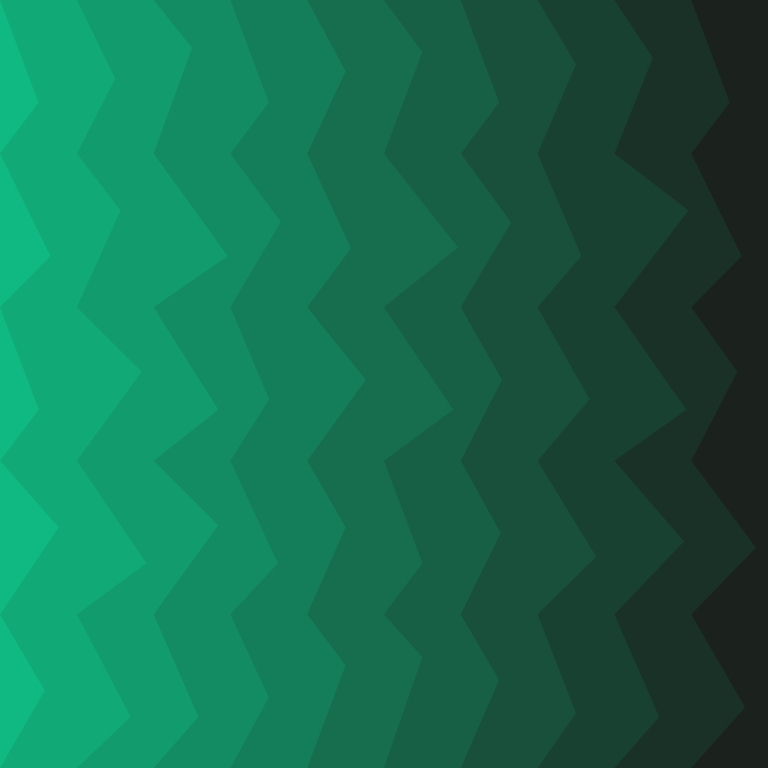
Write a WebGL 2 fragment shader that draws this background.

```glsl
#version 300 es
precision highp float;

// Ten zigzag edges cut the canvas into flat bands, from emerald to near black.
// Each grid cell holds one tooth: its edge starts and ends on the left side
// of the cell, and a wave along the row sets how far and how low its tip lies.

uniform vec2 u_resolution;
out vec4 fragColor;

const float COLUMNS = 10.0;
const int ROWS = 5;
const vec3 EMERALD = vec3(0.063, 0.725, 0.506);
const vec3 NIGHT = vec3(0.106, 0.135, 0.116);

// Limits of the tooth tip, as fractions of its cell
const float MIN_REACH = 0.5;
const float MAX_REACH = 0.99;
const float MIN_DROP = 0.25;
const float MAX_DROP = 0.667;

// Waves per row, top row first: mean, amplitude, period, crest (in columns)
const vec4 REACH_WAVES[ROWS] = vec4[ROWS](
    vec4(0.50, 0.00, 1.0, 0.0),
    vec4(0.73, 0.24, 3.0, 2.1),
    vec4(0.72, 0.22, 3.2, 1.5),
    vec4(0.63, 0.28, 7.0, 1.2),
    vec4(0.30, 0.40, 8.0, 1.0));
const vec4 DROP_WAVES[ROWS] = vec4[ROWS](
    vec4(0.50, 0.22, 2.9, 0.3),
    vec4(0.57, 0.20, 2.33, -0.165),
    vec4(0.60, 0.18, 1.6, 1.8),
    vec4(0.56, 0.14, 2.15, 0.925),
    vec4(0.50, 0.23, 6.3, 1.6));

float wave(vec4 shape, float column) {
    const float TAU = 6.28319;
    return shape.x + shape.y * cos(TAU * (column - shape.w) / shape.z);
}

// Signed distance to the tooth edge in canvas widths, positive on its right
float toothDistance(vec2 local, vec2 tip, vec2 cellSize) {
    bool upper = local.y < tip.y;
    float slope = upper ? tip.x / tip.y : tip.x / (1.0 - tip.y);
    float edge = slope * (upper ? local.y : 1.0 - local.y);
    float canvasSlope = slope * cellSize.x / cellSize.y;
    return (local.x - edge) * cellSize.x / sqrt(1.0 + canvasSlope * canvasSlope);
}

void main() {
    vec2 uv = gl_FragCoord.xy / u_resolution;
    vec2 grid = vec2(COLUMNS, float(ROWS));
    vec2 cellPos = vec2(uv.x, 1.0 - uv.y) * grid;
    float column = floor(cellPos.x);
    int row = clamp(int(cellPos.y), 0, ROWS - 1);

    // Tip of the tooth in this cell
    vec2 tip = vec2(
        clamp(wave(REACH_WAVES[row], column), MIN_REACH, MAX_REACH),
        clamp(wave(DROP_WAVES[row], column), MIN_DROP, MAX_DROP));

    // Band number, smoothed over about one pixel at the edge
    float dist = toothDistance(fract(cellPos), tip, 1.0 / grid);
    float band = column + clamp(dist * u_resolution.x + 0.5, 0.0, 1.0);

    fragColor = vec4(mix(EMERALD, NIGHT, band / COLUMNS), 1.0);
}
```
